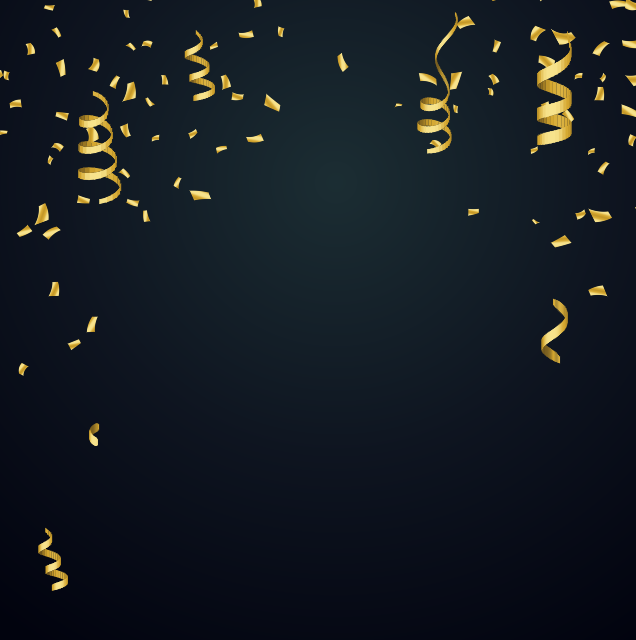
Write a Shadertoy shader that draws this background.

```glsl
// Gold confetti and curled ribbons falling over a dark teal and navy glow.

const vec2  GLOW_CENTER = vec2(0.525, 0.715);
const float GLOW_RADIUS = 0.86;
const vec3  GLOW_COLOR  = vec3(0.108, 0.178, 0.200);
const vec3  MID_COLOR   = vec3(0.055, 0.080, 0.125);
const vec3  EDGE_COLOR  = vec3(0.004, 0.010, 0.055);

const vec3 PALE_GOLD = vec3(0.97, 0.89, 0.55);
const vec3 RICH_GOLD = vec3(0.83, 0.65, 0.18);
const vec3 DARK_GOLD = vec3(0.50, 0.38, 0.11);

const float CELL = 0.054;          // spacing of the confetti grid
const float MAX_DENSITY = 0.80;    // chance that a crowded cell holds a piece
const int   RIBBON_STEPS = 72;
const float RIBBON_EDGE = 0.0009;  // thickness of a ribbon seen edge-on
const float TAU = 6.2831853;

vec3 hash3(vec2 cell) {
    vec3 v = fract(cell.xyx * vec3(0.1031, 0.1030, 0.0973));
    v += dot(v, v.yxz + 33.33);
    return fract((v.xxy + v.yzz) * v.zyx);
}

vec3 background(vec2 p) {
    float r = length(p - GLOW_CENTER) / GLOW_RADIUS;
    vec3 inner = mix(GLOW_COLOR, MID_COLOR, clamp(r * 2.0, 0.0, 1.0));
    return mix(inner, EDGE_COLOR, clamp(r * 2.0 - 1.0, 0.0, 1.0));
}

// Metallic ramp from shadow through rich gold to highlight
vec3 gold(float shine) {
    vec3 low = mix(DARK_GOLD, RICH_GOLD, smoothstep(0.0, 0.45, shine));
    return mix(low, PALE_GOLD, smoothstep(0.4, 1.0, shine));
}

// Confetti crowds the top and reaches further down along the sides
float density(vec2 p) {
    float side = smoothstep(0.12, 0.44, abs(p.x - 0.5));
    float reach = p.y - (0.80 - 0.36 * side);
    return MAX_DENSITY * smoothstep(-0.16, 0.36, reach);
}

// One bent, tapered slip of foil per occupied cell
void confetti(inout vec3 color, vec2 p, float pixel) {
    vec2 home = floor(p / CELL);
    for (int j = -1; j <= 1; j++)
    for (int i = -1; i <= 1; i++) {
        vec2 cell = home + vec2(i, j);
        vec3 place = hash3(cell + 17.0);
        vec3 form = hash3(cell + 71.0);
        vec2 center = (cell + 0.1 + 0.8 * place.xy) * CELL;
        if (place.z > density(center)) continue;

        float angle = TAU * form.x;
        float c = cos(angle), s = sin(angle);
        vec2 q = mat2(c, -s, s, c) * (p - center);
        float halfLength = mix(0.0045, 0.0145, form.y);
        float halfWidth = halfLength * mix(0.38, 0.60, form.z);
        vec2 u = q / halfLength;
        q.y += halfWidth * (form.z - 0.5) * u.x * u.x;
        q.x += q.y * (form.y - 0.5);
        halfWidth *= 1.0 + 0.25 * u.x;

        float d = max(abs(q.x) - halfLength, abs(q.y) - halfWidth);
        float cover = 1.0 - smoothstep(-0.6 * pixel, 0.6 * pixel, d);
        float shine = 0.66 + 0.34 * sin(4.5 * u.y + 1.5 * u.x + TAU * form.z);
        color = mix(color, gold(shine), cover);
    }
}

// Point on a coil; turn is counted in full revolutions
vec2 coil(float t, vec2 from, vec2 to, vec2 radii, float tilt, float turn, float ease) {
    vec2 axis = mix(from, to, pow(t, ease));
    return axis + vec2(mix(radii.x, radii.y, t) * sin(TAU * turn), tilt * cos(TAU * turn));
}

// Sweeps a short upright line along a coil, near strands over far ones
void ribbon(inout vec3 color, vec2 p, float pixel, vec2 from, vec2 to,
            vec2 radii, float tilt, vec2 turns, float halfWidth, float ease) {
    vec2 margin = vec2(max(radii.x, radii.y), tilt + halfWidth) + 0.01;
    if (any(lessThan(p, min(from, to) - margin)) ||
        any(greaterThan(p, max(from, to) + margin))) return;

    vec4 layer = vec4(0.0);
    vec2 a = coil(0.0, from, to, radii, tilt, turns.x, ease);
    for (int i = 1; i <= RIBBON_STEPS; i++) {
        float t = float(i) / float(RIBBON_STEPS);
        float turn = mix(turns.x, turns.y, t);
        vec2 b = coil(t, from, to, radii, tilt, turn, ease);
        float run = b.x - a.x;
        float along = abs(run) > 1e-6 ? clamp((p.x - a.x) / run, 0.0, 1.0) : 0.5;
        float dx = abs(p.x - 0.5 * (a.x + b.x)) - 0.5 * abs(run) - RIBBON_EDGE;
        float taper = smoothstep(-0.02, 0.10, t) * smoothstep(1.04, 0.93, t);
        float dy = abs(p.y - mix(a.y, b.y, along)) - halfWidth * mix(0.55, 1.0, taper);
        float cover = 1.0 - smoothstep(-0.6 * pixel, 0.6 * pixel, max(dx, dy));

        float facing = -cos(TAU * turn);
        float shine = 0.48 + 0.22 * facing + 0.30 * sin(2.0 * TAU * turn + 0.8);
        float weight = facing > 0.0 ? cover : cover * (1.0 - layer.a);
        layer = mix(layer, vec4(gold(shine), 1.0), weight);
        a = b;
    }
    color = color * (1.0 - layer.a) + layer.rgb;
}

void mainImage(out vec4 fragColor, in vec2 fragCoord) {
    vec2 p = fragCoord / iResolution.y;
    float pixel = 1.0 / iResolution.y;
    vec3 color = background(p);
    confetti(color, p, pixel);

    // Ribbons: axis ends, radii, tilt, turns, half width, ease
    ribbon(color, p, pixel, vec2(0.146, 0.841), vec2(0.156, 0.698), vec2(0.021, 0.034), 0.013, vec2(0.0, 3.5), 0.0055, 1.0);
    ribbon(color, p, pixel, vec2(0.298, 0.947), vec2(0.321, 0.846), vec2(0.015, 0.018), 0.003, vec2(0.1, 2.75), 0.0050, 0.8);
    ribbon(color, p, pixel, vec2(0.698, 0.978), vec2(0.691, 0.852), vec2(0.017, 0.010), 0.0, vec2(0.15, 1.25), 0.0040, 1.0);
    ribbon(color, p, pixel, vec2(0.680, 0.854), vec2(0.677, 0.776), vec2(0.020, 0.028), 0.013, vec2(0.25, 2.55), 0.0050, 1.0);
    ribbon(color, p, pixel, vec2(0.866, 0.943), vec2(0.866, 0.780), vec2(0.026, 0.026), 0.003, vec2(0.15, 2.75), 0.0095, 0.6);
    ribbon(color, p, pixel, vec2(0.865, 0.525), vec2(0.868, 0.435), vec2(0.020, 0.020), 0.003, vec2(0.0, 1.05), 0.0080, 1.0);
    ribbon(color, p, pixel, vec2(0.154, 0.327), vec2(0.152, 0.315), vec2(0.012, 0.012), 0.006, vec2(1.0, 0.5), 0.0065, 1.0);
    ribbon(color, p, pixel, vec2(0.064, 0.170), vec2(0.096, 0.081), vec2(0.013, 0.014), 0.002, vec2(0.1, 2.75), 0.0055, 0.8);

    fragColor = vec4(color, 1.0);
}
```
